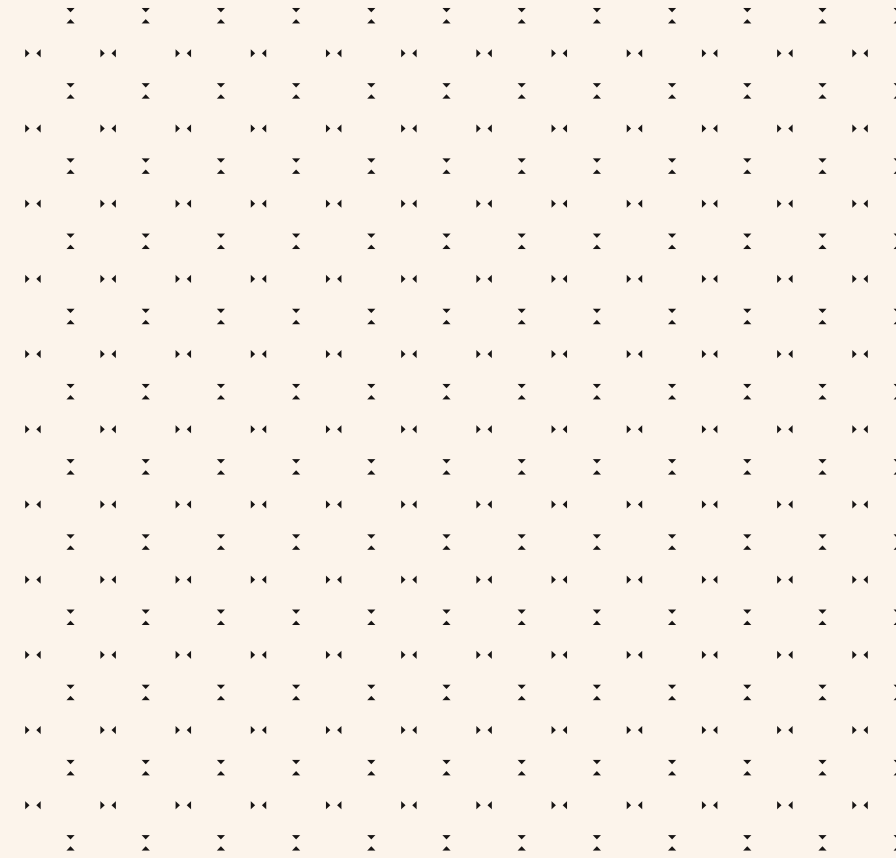
This pattern is drawn by a Shadertoy shader. Its source:

```glsl
const float REPEATS = 11.916;             // tiles across the canvas width
const vec2 FIRST_PAIR = vec2(0.938, 0.209); // upright pair nearest the top left, in tiles
const float TIP = 0.045;                  // pair centre to triangle tip, in tiles
const float BASE = 0.103;                 // pair centre to triangle base
const float HALF_WIDTH = 0.054;           // half the triangle base
const int SAMPLES = 4;                    // antialiasing samples per axis
const vec3 CREAM = vec3(0.99, 0.957, 0.92);
const vec3 INK = vec3(0.09, 0.08, 0.08);

// Offset from the nearest integer lattice point
vec2 latticeOffset(vec2 p) {
    return p - floor(p + 0.5);
}

// Distance to two triangles facing each other along y
float trianglePair(vec2 p) {
    p = abs(p);
    vec2 slopeNormal = normalize(vec2(BASE - TIP, -HALF_WIDTH));
    return max(p.y - BASE, dot(p - vec2(0.0, TIP), slopeNormal));
}

// Upright pairs on the lattice, sideways pairs at the tile centres
float patternDistance(vec2 p) {
    float upright = trianglePair(latticeOffset(p));
    float sideways = trianglePair(latticeOffset(p - 0.5).yx);
    return min(upright, sideways);
}

void mainImage(out vec4 fragColor, in vec2 fragCoord) {
    float tilesPerPixel = REPEATS / iResolution.x;
    float sampleSize = tilesPerPixel / float(SAMPLES);

    // Average the ink coverage over the pixel
    float coverage = 0.0;
    for (int j = 0; j < SAMPLES; j++) {
        for (int i = 0; i < SAMPLES; i++) {
            vec2 jitter = (vec2(i, j) + 0.5) / float(SAMPLES) - 0.5;
            vec2 pixel = fragCoord + jitter;
            vec2 fromTop = vec2(pixel.x, iResolution.y - pixel.y);
            float d = patternDistance(fromTop * tilesPerPixel - FIRST_PAIR);
            coverage += clamp(0.5 - d / sampleSize, 0.0, 1.0);
        }
    }
    coverage /= float(SAMPLES * SAMPLES);

    fragColor = vec4(mix(CREAM, INK, coverage), 1.0);
}
```
